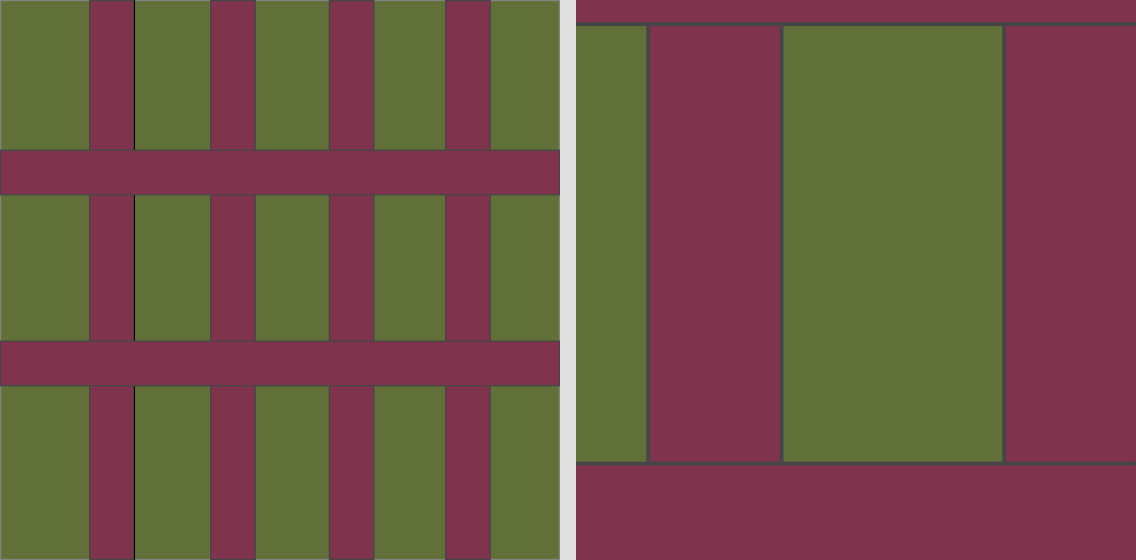
Left: the whole. Right: its middle third, enlarged.
This pattern is drawn by a WebGL 1 fragment shader. Its source:

```glsl
precision highp float;
// Outlined maroon lattice: four upright bars behind two crossbars on an olive panel.

uniform vec2 u_resolution;

const vec3 OLIVE  = vec3(0.38, 0.44, 0.22);
const vec3 MAROON = vec3(0.50, 0.20, 0.30);
const vec3 LINE   = vec3(0.27, 0.27, 0.28);
const vec3 BORDER = vec3(0.51);
const vec3 SEAM   = vec3(0.01);

const int   UPRIGHTS      = 4;
const int   CROSSBARS     = 2;
const float HALF_BAR      = 0.0397;
const float LINE_WIDTH    = 0.0023;
const float BORDER_WIDTH  = 0.0021;
const float SEAM_WIDTH    = 0.0021;
const float FIRST_UPRIGHT = 0.1999;
const float UPRIGHT_STEP  = 0.2182;
const float STEP_SHRINK   = 0.0021;  // uprights crowd slightly to the right
const float FIRST_CROSS   = 0.3510;
const float CROSS_STEP    = 0.3410;

// Antialiased coverage of the region where dist is negative.
float coverage(float dist, float pixel) {
    return clamp(0.5 - dist / pixel, 0.0, 1.0);
}

float boxDistance(vec2 p, vec2 halfSize) {
    vec2 q = abs(p) - halfSize;
    return length(max(q, 0.0)) + min(max(q.x, q.y), 0.0);
}

// Paint a filled bar with a line centred on its edge.
vec3 paintBar(vec3 base, float dist, float pixel) {
    vec3 filled = mix(base, MAROON, coverage(dist, pixel));
    return mix(filled, LINE, coverage(abs(dist) - 0.5 * LINE_WIDTH, pixel));
}

float uprightCenter(float i) {
    return FIRST_UPRIGHT + UPRIGHT_STEP * i - STEP_SHRINK * i * i;
}

void main() {
    vec2 uv = gl_FragCoord.xy / u_resolution;
    float pixel = 1.0 / min(u_resolution.x, u_resolution.y);
    float halfLength = 0.5 - 0.5 * LINE_WIDTH;

    // Panel and its pale border
    float panel = boxDistance(uv - 0.5, vec2(0.5 - BORDER_WIDTH));
    vec3 color = mix(BORDER, OLIVE, coverage(panel, pixel));

    // Uprights
    for (int i = 0; i < UPRIGHTS; i++) {
        vec2 center = vec2(uprightCenter(float(i)), 0.5);
        float bar = boxDistance(uv - center, vec2(HALF_BAR, halfLength));
        color = paintBar(color, bar, pixel);
    }

    // Dark seam on the right of the first upright
    float seam = abs(uv.x - FIRST_UPRIGHT - HALF_BAR - 0.0005) - 0.5 * SEAM_WIDTH;
    color = mix(color, SEAM, coverage(seam, pixel));

    // Crossbars lie on top
    for (int i = 0; i < CROSSBARS; i++) {
        vec2 center = vec2(0.5, FIRST_CROSS + CROSS_STEP * float(i));
        float bar = boxDistance(uv - center, vec2(halfLength, HALF_BAR));
        color = paintBar(color, bar, pixel);
    }

    gl_FragColor = vec4(color, 1.0);
}
```
